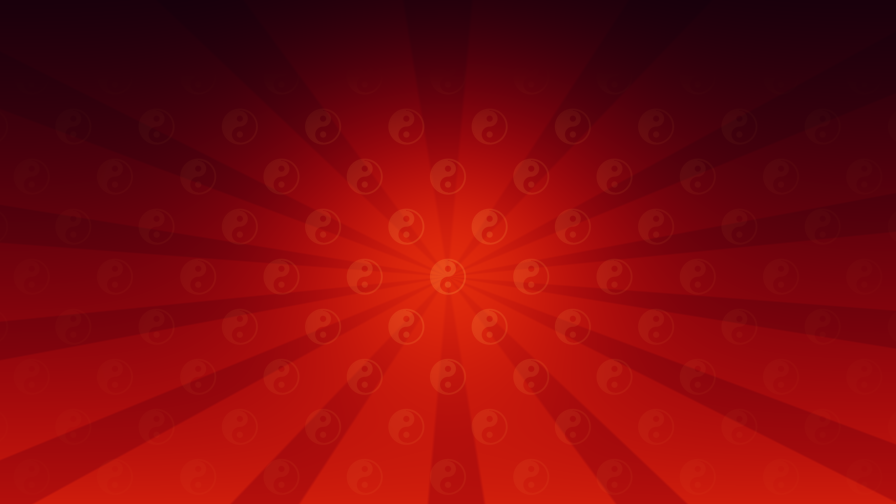
Give the GLSL for this background, as a WebGL 1 fragment shader.

```glsl
precision highp float;
// Red sunburst backdrop with a fading lattice of yin-yang discs.
uniform vec2 u_resolution;

#define BURST_HEIGHT 0.451
#define RAY_COUNT 14.0
#define RAY_HALF_ANGLE 0.071
#define RAY_TILT 0.021
#define RAY_SQUASH 0.57
#define GLOW_RADIUS 0.35
#define GLOW_HEAT 0.88
#define DISC_SPACING vec2(0.1652, 0.0993)
#define DISC_RADIUS 0.0357
#define DISC_OPACITY 0.25
#define DISC_TINT vec3(1.0, 0.68, 0.28)

const float TAU = 6.2831853;

// Coverage of a shape from its signed distance (negative inside).
float fill(float dist, float blur) {
  return 1.0 - smoothstep(-blur, blur, dist);
}

// Maps one brightness value to the plum, crimson and scarlet ramp.
vec3 heatColor(float heat) {
  return vec3(heat, 0.29 * pow(heat, 4.5), 0.046);
}

// Narrow dark wedges, evenly spaced before the vertical squash.
float darkRays(vec2 p, float pixel) {
  vec2 q = vec2(p.x, p.y / RAY_SQUASH);
  float sector = TAU / RAY_COUNT;
  float angle = atan(q.y, q.x + 1e-5) - RAY_TILT;
  float offAxis = abs(mod(angle, sector) - 0.5 * sector);
  return fill((offAxis - RAY_HALF_ANGLE) * length(q), pixel + 0.002);
}

// Signed distance to the light parts of a unit yin-yang disc.
float yinYang(vec2 p) {
  const float head = 0.44;
  const float dotRadius = 0.17;
  float upper = length(p - vec2(0.0, head));
  float lower = length(p + vec2(0.0, head));
  float radius = length(p);

  float light = min(p.x, upper - head);
  light = max(light, head - lower);
  light = max(light, dotRadius - upper);
  light = min(light, lower - dotRadius);
  light = max(light, radius - 0.95);

  float rim = abs(radius - 0.95) - 0.05;
  return min(light, rim);
}

// Staggered rows of discs, with one disc on the burst centre.
float discLattice(vec2 p, float pixel) {
  float row = floor(p.y / DISC_SPACING.y + 0.5);
  float shift = 0.5 * mod(row, 2.0);
  float column = floor(p.x / DISC_SPACING.x - shift + 0.5);
  vec2 center = vec2(column + shift, row) * DISC_SPACING;
  return fill(yinYang((p - center) / DISC_RADIUS), 0.8 * pixel / DISC_RADIUS);
}

void main() {
  float pixel = 1.0 / u_resolution.y;
  vec2 uv = gl_FragCoord.xy / u_resolution;
  vec2 p = (gl_FragCoord.xy - 0.5 * u_resolution) * pixel;
  p.y += 0.5 - BURST_HEIGHT;
  float dist = length(p);

  // Vertical gradient and central glow
  float heat = 0.1 + 0.71 * pow(1.0 - uv.y, 1.15);
  vec2 glowPos = p * vec2(0.95, 1.0) / GLOW_RADIUS;
  heat = mix(heat, GLOW_HEAT, exp(-dot(glowPos, glowPos)));

  // Rays gain contrast away from the centre
  float rayShade = 0.04 + 0.09 * smoothstep(0.05, 0.5, dist);
  heat *= 1.0 - rayShade * darkRays(p, pixel);
  vec3 color = heatColor(heat);

  // Discs fade outward and vanish near the top
  float fade = exp(-3.0 * dist) * (1.0 - smoothstep(0.74, 0.87, uv.y));
  color = mix(color, DISC_TINT, DISC_OPACITY * fade * discLattice(p, pixel));

  gl_FragColor = vec4(color, 1.0);
}
```
